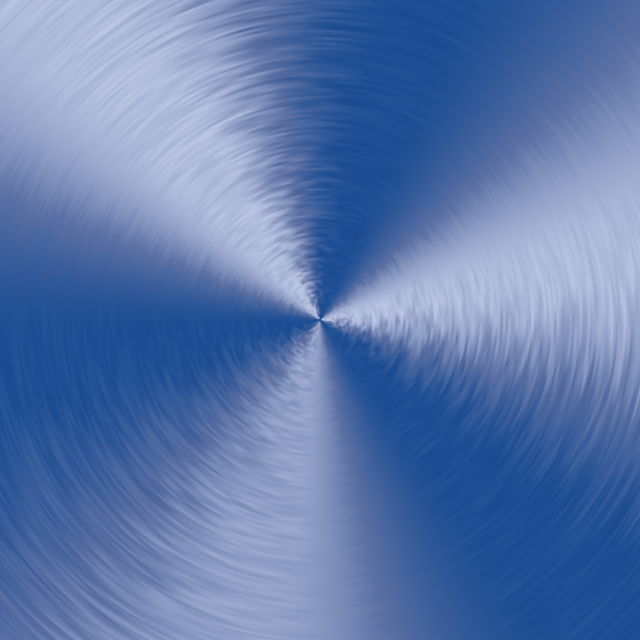
A WebGL 2 fragment shader for this texture:

```glsl
#version 300 es
precision highp float;
// Circular brushed blue metal with three soft conical highlights.

#define CENTER vec2(0.5, 0.5)
#define DEEP_BLUE vec3(0.115, 0.305, 0.575)
#define MID_BLUE vec3(0.36, 0.44, 0.64)
#define PALE_BLUE vec3(0.69, 0.735, 0.86)
#define RING_DENSITY 250.0
#define STREAKS_PER_TURN 52.0
#define GRAIN_STRENGTH 0.13
#define EDGE_JITTER 9.0

uniform vec2 u_resolution;
out vec4 outColor;

const float TAU = 6.2831853;

float hash(vec2 p) {
    vec3 q = fract(vec3(p.xyx) * 0.1031);
    q += dot(q, q.yzx + 33.33);
    return fract((q.x + q.y) * q.z);
}

// Noise along one ring; each ring has its own phase and wraps seamlessly.
float ringNoise(float turn, float ring, float count) {
    float x = turn * count + hash(vec2(ring, 7.3)) * count;
    float cell = floor(x);
    float t = smoothstep(0.0, 1.0, x - cell);
    return mix(hash(vec2(mod(cell, count), ring)),
               hash(vec2(mod(cell + 1.0, count), ring)), t);
}

// Arc-shaped scratches, blended between neighbouring rings.
float scratches(float turn, float radius, float density, float count) {
    float y = radius * density;
    float ring = floor(y);
    float t = smoothstep(0.0, 1.0, y - ring);
    return mix(ringNoise(turn, ring, count),
               ringNoise(turn, ring + 1.0, count), t) - 0.5;
}

// Soft angular highlight in degrees: rises from x to y, falls from z to w.
float highlight(float degrees_, vec4 span) {
    float middle = 0.5 * (span.x + span.w);
    float a = mod(degrees_ - middle + 180.0, 360.0) - 180.0 + middle;
    return smoothstep(span.x, span.y, a) * (1.0 - smoothstep(span.z, span.w, a));
}

void main() {
    vec2 p = gl_FragCoord.xy / u_resolution - CENTER;
    float radius = length(p);
    float turn = fract(atan(p.y, p.x + 1e-6) / TAU + 1.0);

    // Fine and coarse brushing
    float fine = scratches(turn, radius, RING_DENSITY, STREAKS_PER_TURN);
    float coarse = scratches(turn, radius + 3.0, RING_DENSITY * 0.45,
                             floor(STREAKS_PER_TURN * 0.6));
    float grain = 0.65 * fine + 0.35 * coarse;

    // Scratches bend the reflection, most strongly near the hub
    float jitter = EDGE_JITTER * (1.0 + 1.6 * exp(-radius * 12.0));
    float angle = turn * 360.0 + grain * jitter;

    // Three reflections around the disc
    float light = highlight(angle, vec4(-42.0, 10.0, 14.0, 68.0));
    light += highlight(angle, vec4(78.0, 124.0, 134.0, 184.0));
    light += 0.82 * highlight(angle, vec4(190.0, 256.0, 262.0, 308.0));

    // Grain is clearer on lit metal and at the hub
    float strength = GRAIN_STRENGTH * (0.55 + 0.45 * light);
    strength *= 1.0 + 1.2 * exp(-radius * 14.0);
    light = clamp(light + grain * strength, 0.0, 1.05);

    vec3 color = mix(DEEP_BLUE, MID_BLUE, min(light * 2.0, 1.0));
    color = mix(color, PALE_BLUE, max(light * 2.0 - 1.0, 0.0));
    color += 0.035 * grain;

    // Small dark pin at the hub
    color = mix(DEEP_BLUE, color, smoothstep(0.0005, 0.004, radius));
    outColor = vec4(color, 1.0);
}
```
